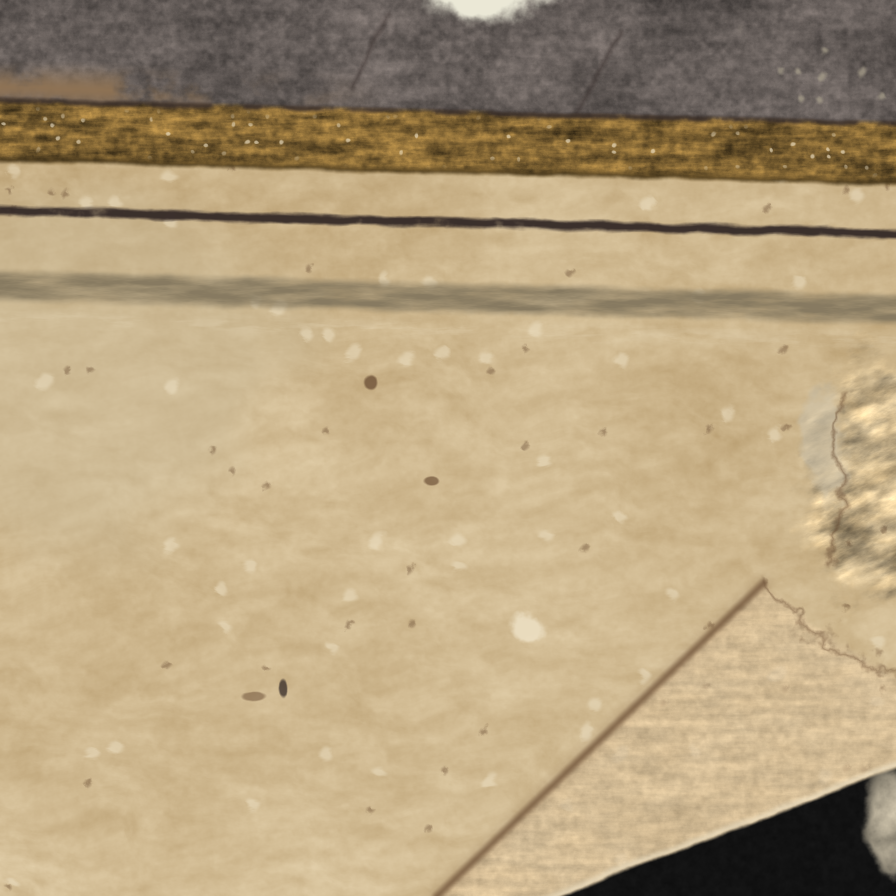
This texture is drawn by a WebGL 2 fragment shader. Its source:

```glsl
#version 300 es
precision highp float;
// Worn paper sheet with a gilt strip, ruled lines, a folded flap and a dark corner.
uniform vec2 u_resolution;
out vec4 outColor;

const vec3 SLATE = vec3(0.39, 0.36, 0.345);
const vec3 GILT = vec3(0.5, 0.39, 0.2);
const vec3 INK = vec3(0.2, 0.16, 0.15);
const vec3 CREAM = vec3(0.93, 0.88, 0.77);
const vec3 BROWN = vec3(0.43, 0.32, 0.22);

float hash(vec2 p) {
  vec3 q = fract(p.xyx * 0.1031);
  q += dot(q, q.yzx + 33.33);
  return fract((q.x + q.y) * q.z);
}

float noise(vec2 p) {
  vec2 i = floor(p), f = fract(p);
  f = f * f * (3.0 - 2.0 * f);
  return mix(mix(hash(i), hash(i + vec2(1, 0)), f.x),
             mix(hash(i + vec2(0, 1)), hash(i + 1.0), f.x), f.y);
}

// Fractal noise centered on zero
float fbm(vec2 p) {
  float sum = -0.5, amp = 0.52;
  for (int i = 0; i < 5; i++) {
    sum += amp * noise(p);
    p = mat2(1.6, 1.2, -1.2, 1.6) * p + 17.3;
    amp *= 0.5;
  }
  return sum;
}

// 1 below the edge, 0 above it
float below(float v, float edge, float soft) {
  return 1.0 - smoothstep(edge - soft, edge + soft, v);
}

float band(float v, float center, float halfWidth, float soft) {
  return below(abs(v - center), halfWidth, soft);
}

float segment(vec2 p, vec2 a, vec2 b) {
  vec2 d = b - a;
  return length(p - a - d * clamp(dot(p - a, d) / dot(d, d), 0.0, 1.0));
}

float spot(vec2 p, vec2 center, vec2 radius, float rough) {
  return below(length((p - center) / radius) + rough, 1.0, 0.25);
}

// Random flecks, one candidate per grid cell
float flecks(vec2 p, float cells, float density, float size) {
  vec2 g = p * cells, id = floor(g);
  vec2 center = 0.3 + 0.4 * vec2(hash(id + 3.1), hash(id + 8.7));
  return step(hash(id), density) * below(length(fract(g) - center), size, 0.12);
}

void paint(inout vec3 c, vec3 tint, float amount) {
  c = mix(c, tint, clamp(amount, 0.0, 1.0));
}

vec3 paper(vec2 p, float fine) {
  float broad = fbm(p * vec2(5, 4) + 2.0);
  float fiber = fbm(p * vec2(28, 65) + fbm(p * 9.0) * 3.0);
  float tone = 0.5 + 0.9 * (broad + fiber) + 0.35 * fine;
  vec3 c = mix(vec3(0.75, 0.65, 0.48), vec3(0.86, 0.78, 0.63), tone);
  paint(c, vec3(0.8, 0.74, 0.61), 0.4 * spot(p, vec2(0.1, 0.56), vec2(0.22, 0.18), broad));
  paint(c, CREAM, 0.5 * flecks(p + 0.02 * fiber, 34.0, 0.06, 0.25));
  paint(c, BROWN, 0.45 * flecks(p + 0.01 * fine, 45.0, 0.025, 0.16));
  return c;
}

void main() {
  vec2 p = gl_FragCoord.xy / u_resolution;
  float fine = fbm(p * 140.0), rough = fbm(p * 32.0);
  float streak = fbm(p * vec2(22, 130));
  float level = p.y + 0.026 * p.x + 0.005 * rough;
  vec3 col = paper(p, fine);

  // Ruled grey band and dark line
  paint(col, CREAM, 0.3 * band(level, 0.645, 0.006, 0.012) * smoothstep(-0.1, 0.2, streak));
  paint(col, vec3(0.53, 0.48, 0.38), band(level, 0.681, 0.015, 0.006) * (0.78 + streak));
  float wear = smoothstep(-0.35, -0.05, rough + 0.15 * p.x);
  paint(col, INK, band(level + 0.004 * streak, 0.765, 0.005, 0.003) * mix(0.55, 0.95, wear));

  // Gilt strip with glints
  vec3 gold = GILT * (1.0 + 1.1 * streak + 0.7 * fine);
  paint(gold, CREAM, 0.65 * flecks(p + 0.01 * rough, 110.0, 0.1, 0.25) * band(level, 0.855, 0.02, 0.015));
  paint(gold, GILT * 0.55, 0.75 * band(level, 0.821, 0.004, 0.005));
  paint(col, gold, smoothstep(0.816, 0.823, level));

  // Slate board with stains, cracks and chips
  float cloud = fbm(p * vec2(12, 22));
  vec3 slate = SLATE * (1.0 + 0.5 * (cloud + fine) + 0.25 * streak);
  float stain = band(level, 0.903, 0.014, 0.018) * below(p.x, 0.3, 0.15);
  paint(slate, vec3(0.56, 0.45, 0.33), stain * smoothstep(-0.18, 0.12, cloud + 0.5 * rough));
  vec2 q = p + 0.02 * rough;
  float crack = min(segment(q, vec2(0.645, 0.875), vec2(0.69, 0.96)),
                    segment(q, vec2(0.39, 0.9), vec2(0.43, 0.98)));
  paint(slate, INK, 0.45 * below(crack, 0.002, 0.004));
  paint(slate, CREAM * 0.72, 0.7 * flecks(q, 42.0, 0.2, 0.15) * smoothstep(0.8, 0.9, p.x));
  paint(slate, vec3(0.92, 0.91, 0.84), spot(p, vec2(0.54, 1.005), vec2(0.064, 0.026), rough));
  paint(col, slate, smoothstep(0.885, 0.892, level));
  paint(col, INK, 0.75 * band(level, 0.888, 0.003, 0.003) * smoothstep(-0.3, 0.0, rough));

  // Torn, wrinkled patch
  float wrinkle = fbm(vec2(25.0 * p.x + 18.0 * p.y, 65.0 * p.y - 30.0 * p.x));
  col *= 1.0 + 1.1 * wrinkle * spot(p, vec2(0.985, 0.46), vec2(0.085, 0.125), rough);
  paint(col, CREAM * 0.87, 0.6 * spot(p, vec2(0.922, 0.51), vec2(0.026, 0.055), 1.5 * rough));
  float tear = segment(p + vec2(0.045 * rough, 0), vec2(0.945, 0.56), vec2(0.925, 0.37));
  paint(col, BROWN, 0.6 * below(tear, 0.002, 0.004));

  // Folded flap: crisp left crease, ragged right crease
  vec2 peak = vec2(0.852, 0.349), foot = vec2(0.488, 0);
  float left = p.y - 0.959 * (p.x - foot.x);
  float right = p.y - peak.y + 0.72 * (p.x - peak.x) + 0.03 * rough;
  vec3 flap = vec3(0.83, 0.735, 0.59) * (1.0 + 0.35 * streak + 0.25 * fine);
  paint(col, flap, 0.65 * below(max(left, right), 0.0, 0.006));
  float crease = segment(p + 0.006 * rough, foot, peak);
  paint(col, BROWN, 0.28 * below(crease, 0.004, 0.015) + 0.55 * below(crease, 0.004, 0.004));
  float ragged = segment(p + 0.06 * rough, peak, vec2(1, 0.243));
  paint(col, BROWN, 0.55 * below(ragged, 0.003, 0.007));

  // Single marks
  paint(col, CREAM, 0.85 * spot(p, vec2(0.59, 0.3), vec2(0.018, 0.016), 1.5 * rough));
  paint(col, INK, 0.75 * spot(p, vec2(0.316, 0.232), vec2(0.005, 0.011), rough));
  paint(col, BROWN, 0.55 * spot(p, vec2(0.284, 0.223), vec2(0.013, 0.005), rough));
  paint(col, BROWN, 0.8 * spot(p, vec2(0.414, 0.573), vec2(0.007), rough));
  paint(col, BROWN, 0.7 * spot(p, vec2(0.482, 0.463), vec2(0.008, 0.005), rough));

  // Dark corner behind a pale cut edge, with a scrap
  float cut = p.y - 0.38 * (p.x - 0.625) + 0.006 * rough;
  paint(col, CREAM, 0.7 * band(cut, 0.004, 0.003, 0.005));
  vec3 corner = vec3(0.07 + 0.04 * fine);
  paint(corner, CREAM * 0.74 * (1.0 + rough), spot(p, vec2(0.995, 0.083), vec2(0.026, 0.054), rough));
  paint(col, corner, below(cut, 0.0, 0.003));
  outColor = vec4(col, 1);
}
```
